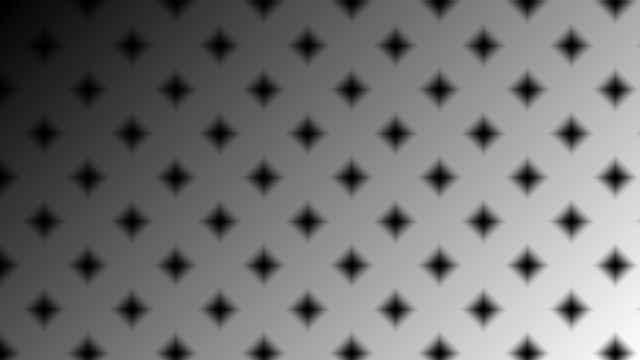
Write a Shadertoy shader that draws this pattern.

```glsl
const float PITCH = 0.2442;                // spacing along a row, in canvas heights
const vec2 LATTICE_ORIGIN = vec2(0.0, 0.0185);
const float DIAMOND_RADIUS = 0.295;        // half diagonal, in pitches
const vec2 LIGHT_WEIGHTS = vec2(0.66, 0.34);

// Distance to the nearest point of a staggered lattice, with diamond contours
float diamondDistance(vec2 p, float pitch) {
    vec2 q = p / pitch;
    vec2 diagonal = vec2(q.x + q.y, q.x - q.y);
    vec2 cell = abs(fract(diagonal + 0.5) - 0.5);
    return max(cell.x, cell.y);
}

// Soft pit: black at the centre, fully lit beyond the radius
float pitShade(float dist, float radius) {
    return smoothstep(0.0, radius, dist);
}

// Light growing from the upper left corner to the lower right
float diagonalLight(vec2 uv, vec2 weights) {
    return dot(vec2(uv.x, 1.0 - uv.y), weights);
}

void mainImage(out vec4 fragColor, in vec2 fragCoord) {
    vec2 uv = fragCoord / iResolution.xy;
    vec2 p = fragCoord / iResolution.y;

    float dist = diamondDistance(p - LATTICE_ORIGIN, PITCH);
    float grey = diagonalLight(uv, LIGHT_WEIGHTS) * pitShade(dist, DIAMOND_RADIUS);

    fragColor = vec4(vec3(grey), 1.0);
}
```
